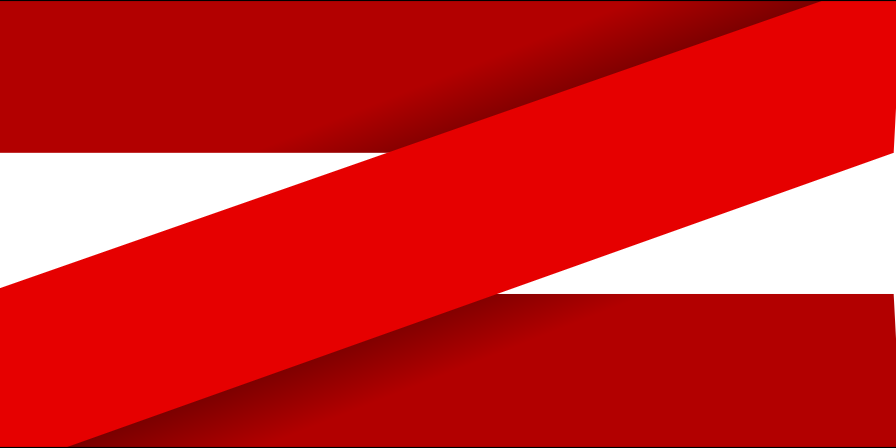
Reproduce this background procedurally as a Shadertoy shader.

```glsl
// Bright red diagonal ribbon folded over two dark red bands on white.

const vec3 WHITE       = vec3(1.0);
const vec3 RIBBON_RED  = vec3(0.90, 0.0, 0.0);
const vec3 BAND_RED    = vec3(0.70, 0.0, 0.0);
const vec3 SHADOW_RED  = vec3(0.45, 0.0, 0.0);
const vec3 FRAME_BLACK = vec3(0.0);

// Canvas units: x runs from 0 to 2, y from 0 to 1.
const vec2 CANVAS = vec2(2.0, 1.0);

// Ribbon edges as (slope, height at x = 0).
const vec2 RIBBON_TOP    = vec2(0.3495, 0.3568);
const vec2 RIBBON_BOTTOM = vec2(0.3560, -0.0512);

const float UPPER_BAND_Y = 0.6589;
const float LOWER_BAND_Y = 0.3438;

// Shadow gradient: slope of its contours, then its dark and clear ends.
const float SHADOW_SLOPE = 0.395;
const float SHADOW_DARK  = 0.25;
const float SHADOW_CLEAR = 0.44;

// Slanted cut at the right side and thin lines at top and bottom.
const float CUT_X      = 1.9948;
const float CUT_SLOPE  = 0.052;
const float FRAME_LINE = 0.0024;

// Antialiased coverage of the region where the distance is positive.
float coverage(float dist, float pixel) {
    return clamp(dist / pixel + 0.5, 0.0, 1.0);
}

// Signed distance above a line given as (slope, height).
float aboveLine(vec2 p, vec2 line) {
    return (p.y - line.x * p.x - line.y) / length(vec2(line.x, 1.0));
}

// Band colour, darkening towards the ribbon that lies over it.
vec3 shadedBand(vec2 p) {
    float across = p.y - SHADOW_SLOPE * p.x;
    float light = clamp((across - SHADOW_DARK) / (SHADOW_CLEAR - SHADOW_DARK), 0.0, 1.0);
    return mix(SHADOW_RED, BAND_RED, light);
}

void mainImage(out vec4 fragColor, in vec2 fragCoord) {
    vec2 p = fragCoord / iResolution.xy * CANVAS;
    float pixel = CANVAS.y / iResolution.y;

    // Bands: the lower shadow is the upper one turned half way round.
    vec3 color = WHITE;
    color = mix(color, shadedBand(p), coverage(p.y - UPPER_BAND_Y, pixel));
    color = mix(color, shadedBand(CANVAS - p), coverage(LOWER_BAND_Y - p.y, pixel));

    // Ribbon
    float ribbon = min(-aboveLine(p, RIBBON_TOP), aboveLine(p, RIBBON_BOTTOM));
    color = mix(color, RIBBON_RED, coverage(ribbon, pixel));

    // Folded right side, widening away from the white stripe
    float fromStripe = max(max(p.y - UPPER_BAND_Y, LOWER_BAND_Y - p.y), 0.0);
    float cutEdge = CUT_X + CUT_SLOPE * fromStripe;
    color = mix(color, WHITE, coverage(p.x - cutEdge, pixel));

    // Frame lines: the share of each pixel row that they fill
    float edgeGap = min(p.y, CANVAS.y - p.y);
    color = mix(color, FRAME_BLACK, coverage(FRAME_LINE - edgeGap, pixel));

    fragColor = vec4(color, 1.0);
}
```
